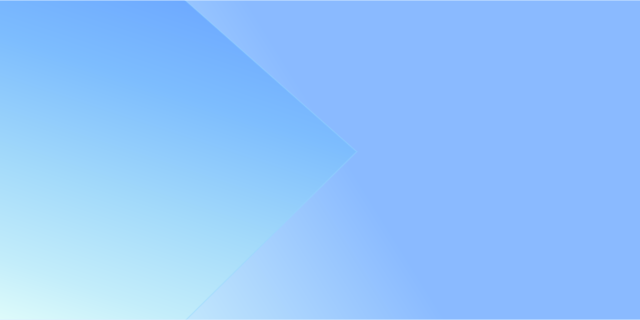
Give the GLSL for this background, as a WebGL 2 fragment shader.

```glsl
#version 300 es
precision highp float;
// Pale sky-blue arrow panel pointing right over a soft periwinkle field with a diagonal glow.

uniform vec2 u_resolution;
out vec4 outColor;

const vec3 FIELD = vec3(0.540, 0.730, 1.000);
const vec3 GLOW = vec3(0.760, 0.905, 0.990);
const vec3 RIM = vec3(0.580, 0.840, 1.000);
const vec3 BORDER = vec3(0.860, 0.930, 1.000);

// Signed distance to the line a-b, positive on its right-hand side.
float lineDistance(vec2 p, vec2 a, vec2 b) {
    vec2 dir = normalize(b - a);
    return dot(p - a, vec2(dir.y, -dir.x));
}

// Position of t within the range lo-hi, limited to 0-1.
float ramp(float lo, float hi, float t) {
    return clamp((t - lo) / (hi - lo), 0.0, 1.0);
}

// Panel colours from deep blue (top) to pale mint (lower left).
vec3 panelColor(float t) {
    vec3 c = mix(vec3(0.430, 0.665, 1.000), vec3(0.490, 0.740, 0.995), ramp(-0.19, 0.11, t));
    c = mix(c, vec3(0.640, 0.855, 0.980), ramp(0.11, 0.50, t));
    c = mix(c, vec3(0.765, 0.930, 0.980), ramp(0.50, 0.81, t));
    return mix(c, vec3(0.870, 0.985, 0.980), ramp(0.81, 1.00, t));
}

// Smooth coverage of a stroke with the given half width.
float stroke(float d, float halfWidth, float soft) {
    return 1.0 - smoothstep(halfWidth - soft, halfWidth + soft, abs(d));
}

void main() {
    // Canvas height is one unit.
    vec2 p = gl_FragCoord.xy / u_resolution.y;
    float pixel = 1.0 / u_resolution.y;

    // Field with a glow fading away from the lower left.
    float glow = lineDistance(p, vec2(1.393, 0.0), vec2(1.094, 0.479));
    vec3 color = mix(FIELD, GLOW, ramp(0.0, 0.69, -glow));

    // Arrow panel: intersection of two half planes.
    vec2 apex = vec2(1.1146, 0.526);
    float upper = lineDistance(p, vec2(0.578, 1.0), apex);
    float lower = lineDistance(p, vec2(0.581, 0.0), apex);
    float panel = max(-upper, lower);
    float inside = 1.0 - smoothstep(-0.7 * pixel, 0.7 * pixel, panel);
    color = mix(color, panelColor(1.0 - p.y - 0.33 * p.x), inside);

    // Thin light rim along the arrow.
    color = mix(color, RIM, 0.5 * stroke(panel, 0.0015, pixel));

    // Faint hairlines at the top and bottom.
    float edge = min(p.y, 1.0 - p.y);
    color = mix(color, BORDER, 0.5 * stroke(edge, 0.0025, 0.5 * pixel));

    outColor = vec4(color, 1.0);
}
```
